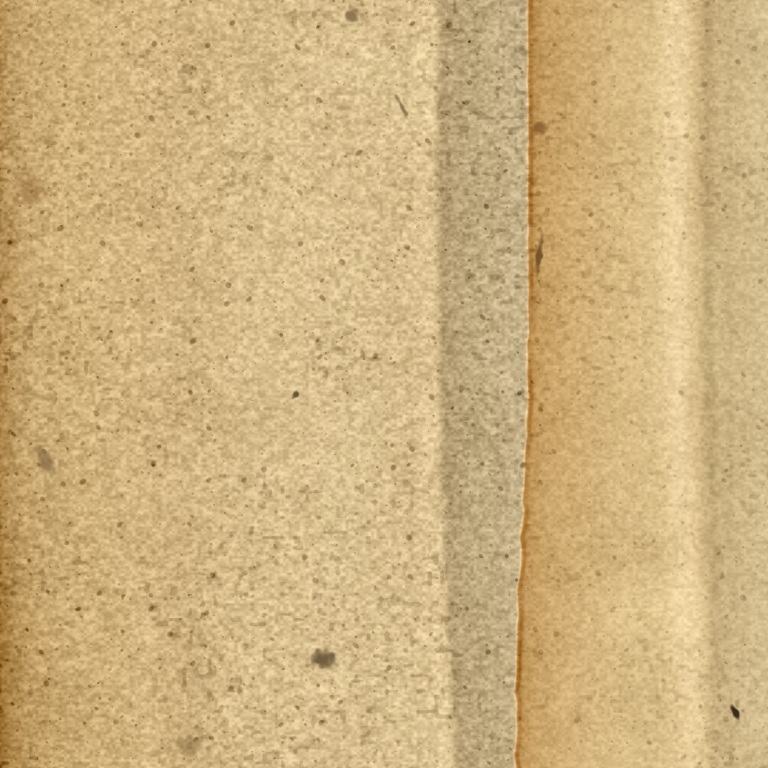
Write a three.js fragment shader that draws this texture.

```glsl
// Aged paper: a wide sheet with a shaded fold, a torn edge and a curled strip beyond it.
// Base tones come from smooth gradients across x; value noise adds fibre, mottling
// and scattered flecks, and a few soft ellipses make the stains.
varying vec2 vUv;

float hash(vec2 p) {
  vec3 q = fract(vec3(p.xyx) * 0.1031);
  q += dot(q, q.yzx + 33.33);
  return fract((q.x + q.y) * q.z);
}

float noise(vec2 p) {
  vec2 i = floor(p), f = fract(p);
  f = f * f * (3.0 - 2.0 * f);
  return mix(mix(hash(i), hash(i + vec2(1.0, 0.0)), f.x),
             mix(hash(i + vec2(0.0, 1.0)), hash(i + 1.0), f.x), f.y);
}

float fbm(vec2 p) {
  float sum = 0.0, amp = 0.5;
  for (int i = 0; i < 4; i++) {
    sum += amp * noise(p);
    p = p * 2.03 + 17.3;
    amp *= 0.5;
  }
  return sum / 0.9375;
}

float bell(float d, float width) {
  return exp(-d * d / (width * width));
}

// Soft tilted ellipse with a ragged rim
float stain(vec2 p, vec2 centre, vec2 radius, float slant) {
  vec2 d = p - centre;
  d.x -= d.y * slant;
  float r = length(d / radius) + 0.7 * (noise(p * 150.0) - 0.5);
  return 1.0 - smoothstep(0.35, 1.15, r);
}

// One fleck at a random place in each occupied grid cell
float flecks(vec2 p, float cells, float density) {
  vec2 g = p * cells, id = floor(g);
  vec2 spot = 0.25 + 0.5 * vec2(hash(id + 3.1), hash(id + 8.7));
  vec2 d = fract(g) - spot;
  d.x += d.y * (hash(id + 5.9) - 0.5);
  float size = 0.08 + 0.16 * hash(id + 21.0);
  return step(hash(id + 41.0), density) * (1.0 - smoothstep(size * 0.4, size, length(d)));
}

// Main sheet: browned left margin, pale fold crest, grey flap
vec3 sheet(vec2 p, float fold) {
  vec3 c = mix(vec3(0.82, 0.70, 0.49), vec3(0.85, 0.75, 0.56), smoothstep(0.0, 0.45, p.x));
  c -= vec3(0.045, 0.05, 0.05) * bell(p.x - 0.245, 0.04) * fbm(p * vec2(8.0, 12.0));
  c -= vec3(0.04, 0.05, 0.06) * (1.0 - smoothstep(0.0, 0.45, p.y)) * (1.0 - smoothstep(0.0, 0.3, p.x));
  float margin = 0.75 + 0.7 * bell(p.y - 0.12, 0.2) + 0.3 * bell(p.y - 0.5, 0.2);
  c -= vec3(0.14, 0.17, 0.19) * margin * exp(-p.x / 0.028);
  c += 0.035 * bell(p.x - fold + 0.014, 0.015);
  vec3 flap = mix(vec3(0.735, 0.645, 0.475), vec3(0.775, 0.695, 0.535), smoothstep(0.0, 0.11, p.x - fold));
  c = mix(c, flap, smoothstep(-0.005, 0.008, p.x - fold));
  return c - 0.045 * bell(p.x - fold - 0.009, 0.008) * noise(p * vec2(60.0, 45.0));
}

// Curled strip: orange rim, bright ridge, shaded crease
vec3 strip(vec2 p, float edge) {
  float d = p.x - edge;
  float drift = 0.022 * (1.0 - smoothstep(0.0, 0.65, p.y));
  vec3 c = mix(vec3(0.79, 0.64, 0.41), vec3(0.85, 0.74, 0.53), smoothstep(0.0, 0.16, d));
  c -= vec3(0.09, 0.13, 0.15) * exp(-d / 0.012);
  c += vec3(0.065, 0.075, 0.09) * bell(p.x - 0.878 - drift, 0.024) * (0.75 + 0.4 * p.y);
  c += 0.035 * bell(p.y - 0.22, 0.035) * smoothstep(0.03, 0.15, d);
  float back = smoothstep(0.89, 0.925, p.x - drift * 0.7);
  c = mix(c, mix(vec3(0.80, 0.70, 0.51), vec3(0.83, 0.74, 0.56), smoothstep(0.92, 1.0, p.x)), back);
  c -= 0.05 * bell(p.x - 0.921 - drift * 0.6, 0.009) * (0.4 + noise(p * vec2(50.0, 30.0)));
  return c - 0.02 * bell(p.x - 0.95, 0.006);
}

void main() {
  vec2 p = vUv;
  float fold = 0.568 + 0.024 * pow(1.0 - p.y, 3.0) + 0.004 * (noise(p.yy * 35.0) - 0.5);
  float edge = 0.688 - 0.016 * (1.0 - smoothstep(0.1, 0.52, p.y))
             + 0.004 * (noise(vec2(p.y * 60.0, 4.0)) - 0.5) * (1.2 - p.y);
  float onStrip = smoothstep(-0.0015, 0.0015, p.x - edge);
  vec3 c = mix(sheet(p, fold), strip(p, edge), onStrip);

  // Torn rim: pale lip and a thin brown line
  c += vec3(0.10, 0.07, 0.04) * bell(p.x - edge + 0.001, 0.0018);
  c -= vec3(0.12, 0.17, 0.19) * bell(p.x - edge - 0.004, 0.0025) * noise(vec2(p.y * 22.0, 9.0));

  // Mottling and paper grain, calmer on the strip
  float calm = mix(1.0, 0.65, onStrip);
  c += vec3(0.06, 0.065, 0.065) * (fbm(p * 11.0) - 0.5);
  c += 0.12 * calm * (noise(p * vec2(150.0, 190.0)) - 0.5);
  c += 0.13 * calm * (noise(p * vec2(270.0, 310.0) + 31.0) - 0.5);
  float pits = smoothstep(0.66, 0.9, noise(p * vec2(125.0, 150.0) + 70.0));
  c -= vec3(0.12, 0.12, 0.11) * calm * pits * smoothstep(0.3, 0.65, fbm(p * 9.0 + 5.0));

  // Scattered flecks
  c -= vec3(0.20, 0.21, 0.19) * calm * flecks(p, 42.0, 0.16);
  c -= vec3(0.13, 0.14, 0.13) * calm * flecks(p + 0.37, 75.0, 0.2);

  // Stains and marks
  c = mix(c, vec3(0.36, 0.29, 0.18), 0.8 * stain(p, vec2(0.423, 0.141), vec2(0.018, 0.019), 0.0));
  c = mix(c, vec3(0.58, 0.42, 0.23), 0.5 * stain(p, vec2(0.04, 0.752), vec2(0.026, 0.022), 0.0));
  c = mix(c, vec3(0.15, 0.11, 0.07), 0.9 * stain(p, vec2(0.957, 0.073), vec2(0.005, 0.010), -0.5));
  c = mix(c, vec3(0.47, 0.32, 0.15), 0.7 * stain(p, vec2(0.704, 0.833), vec2(0.011, 0.009), 0.0));
  c = mix(c, vec3(0.40, 0.27, 0.13), 0.8 * stain(p, vec2(0.702, 0.668), vec2(0.005, 0.024), 0.1));
  c = mix(c, vec3(0.30, 0.23, 0.13), 0.8 * stain(p, vec2(0.385, 0.486), vec2(0.006, 0.006), 0.0));
  c = mix(c, vec3(0.45, 0.37, 0.23), 0.7 * stain(p, vec2(0.458, 0.980), vec2(0.011, 0.010), 0.0));
  c = mix(c, vec3(0.42, 0.34, 0.21), 0.7 * stain(p, vec2(0.523, 0.862), vec2(0.004, 0.017), -0.5));
  c = mix(c, vec3(0.48, 0.38, 0.23), 0.6 * stain(p, vec2(0.058, 0.400), vec2(0.012, 0.018), -0.5));
  c = mix(c, vec3(0.50, 0.40, 0.24), 0.5 * stain(p, vec2(0.245, 0.030), vec2(0.022, 0.014), 0.0));
  gl_FragColor = vec4(clamp(c, 0.0, 1.0), 1.0);
}
```
